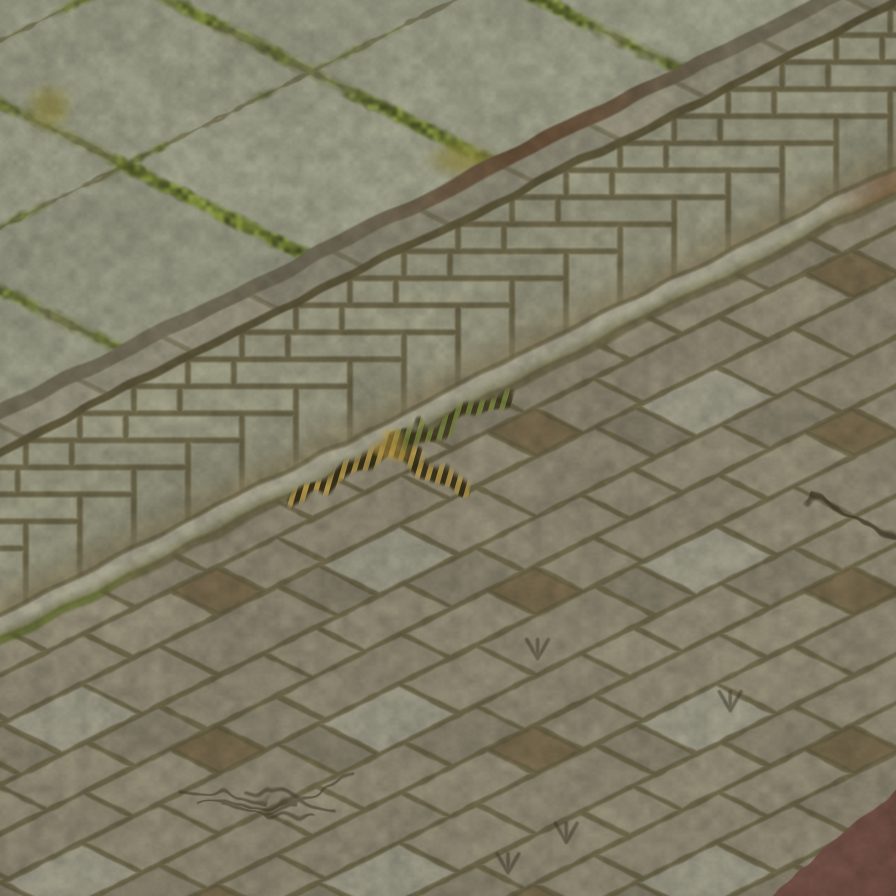
Give the GLSL for this texture, as a Shadertoy shader.

```glsl
#define SLAB_COLOR vec3(0.565, 0.57, 0.49)
#define BRICK_COLOR vec3(0.555, 0.55, 0.465)
#define COBBLE_COLOR vec3(0.51, 0.485, 0.41)
#define JOINT_COLOR vec3(0.36, 0.335, 0.23)
#define MOSS_COLOR vec3(0.34, 0.385, 0.15)
#define GOLD_COLOR vec3(0.67, 0.56, 0.26)
#define SLAB_SIZE 0.2083
#define BRICK_STEP 0.0603
#define TILE_SIZE 0.3542
#define GRAIN 0.26

float hash(vec2 p) {
    return fract(sin(dot(p, vec2(127.1, 311.7))) * 43758.5453);
}

float noise(vec2 p) {
    vec2 i = floor(p), f = fract(p);
    f *= f * (3.0 - 2.0 * f);
    return mix(mix(hash(i), hash(i + vec2(1, 0)), f.x),
               mix(hash(i + vec2(0, 1)), hash(i + 1.0), f.x), f.y);
}

float fbm(vec2 p) {
    float sum = 0.0, amp = 0.5;
    for (int i = 0; i < 4; i++) {
        sum += amp * noise(p);
        p = p * 2.1 + 17.3;
        amp *= 0.5;
    }
    return sum;
}

float stroke(float d, float width) {
    float aa = 1.0 / iResolution.y;
    return 1.0 - smoothstep(width * 0.4 - aa * 0.5, width + aa, abs(d));
}

float edge(float at, float v) {
    float aa = 1.0 / iResolution.y + 0.001;
    return smoothstep(at - aa, at + aa, v);
}

float gridDist(float v) { return abs(fract(v + 0.5) - 0.5); }

float segment(vec2 p, vec2 a, vec2 b) {
    vec2 ab = b - a;
    return length(p - a - ab * clamp(dot(p - a, ab) / dot(ab, ab), 0.0, 1.0));
}

// Square slabs with mossy gaps
vec3 slabs(vec2 p, vec2 iso) {
    vec2 g = (iso - vec2(0.1146, 0.254)) / SLAB_SIZE;
    vec2 d = vec2(gridDist(g.x), gridDist(g.y)) * SLAB_SIZE + (noise(p * 90.0) - 0.5) * 0.005;
    vec3 col = SLAB_COLOR * (0.96 + 0.07 * hash(floor(g)));
    float growth = smoothstep(0.3, 0.55, fbm(p * 13.0 + 3.0));
    col = mix(col, JOINT_COLOR, 0.6 * max(stroke(d.x, 0.005), stroke(d.y, 0.003)));
    float moss = max(stroke(d.x, 0.011) * (0.35 + 0.65 * growth), stroke(d.y, 0.007) * growth * 0.6);
    return mix(col, MOSS_COLOR * (0.7 + 0.8 * noise(p * 150.0)), moss * 0.85);
}

// Staircase of flat bricks above upright bricks
vec3 herringbone(vec2 p, float rise) {
    float c = (p.x - 0.3906) / BRICK_STEP, r = (0.401 - p.y) / BRICK_STEP * 2.0;
    float column = floor(c), row = floor(r), start = row - 1.15;
    float d = min(gridDist(c), (column - r) * 0.5), id = column;
    if (r >= column) {
        d = min(gridDist(r) * 0.5, min(row + 1.0 - c, abs(c - start)));
        if (c < start) d = min(d, gridDist(c));
        id = row + 40.0;
    }
    vec3 col = BRICK_COLOR * (0.95 + 0.1 * hash(vec2(id, 3)));
    float dirt = smoothstep(0.64, 0.69, rise);
    col = mix(col, vec3(0.47, 0.43, 0.32), dirt * 0.7);
    return mix(col, JOINT_COLOR, stroke(d * BRICK_STEP, 0.0042) * (0.85 - 0.5 * dirt));
}

// Three uneven courses, repeated with a half-tile shift
vec3 cobbles(vec2 p, vec2 iso) {
    float n = (iso.y - 0.8086) / TILE_SIZE * 2.0, f = fract(n);
    float course = step(0.382, f) + step(0.69, f);
    vec4 cuts = course < 0.5 ? vec4(0.026, 0.279, 0.408, 0.783)
              : course < 1.5 ? vec4(0.202, 0.478, 0.643, 0.974)
                             : vec4(0.092, 0.364, 0.757, 0.945);
    float t = fract(iso.x / TILE_SIZE + 0.5 * floor(n));
    float id = mod(dot(step(cuts, vec4(t)), vec4(1)), 4.0);
    vec4 ends = abs(fract(t - cuts + 0.5) - 0.5);
    float d = min(min(ends.x, ends.y), min(ends.z, ends.w));
    float side = min(min(f, 1.0 - f), min(abs(f - 0.382), abs(f - 0.69)));
    d = min(d, side * 0.5) * TILE_SIZE + (noise(p * 80.0) - 0.5) * 0.002;
    vec3 col = COBBLE_COLOR * (0.93 + 0.12 * hash(vec2(course * 7.0 + id, 5)));
    if (course < 0.5 && id == 1.0) col = vec3(0.57, 0.56, 0.49);
    if (course > 1.5 && id == 0.0) col = vec3(0.43, 0.38, 0.28);
    return mix(col, JOINT_COLOR, stroke(d, 0.0042) * 0.8);
}

// Striped weeds, cracks and grass
vec3 addDetails(vec3 col, vec2 p) {
    vec2 w = p + (vec2(noise(p * 60.0), noise(p * 60.0 + 9.0)) - 0.5) * 0.018;
    vec2 root = vec2(0.435, 0.5);
    float weed = min(segment(w, vec2(0.33, 0.555), root), segment(w, root, vec2(0.515, 0.542)));
    float green = stroke(segment(w, root, vec2(0.56, 0.443)), 0.011);
    float stripe = smoothstep(-0.4, 0.4, sin(p.x * 520.0 + p.y * 150.0));
    vec3 soil = vec3(0.18, 0.155, 0.075);
    col = mix(col, mix(soil, MOSS_COLOR * 1.25, stripe), green * 0.75);
    col = mix(col, mix(soil, GOLD_COLOR, stripe), stroke(weed, 0.012) * 0.9);
    col = mix(col, GOLD_COLOR, 0.6 * stroke(length(w - root), 0.022));
    float dark = stroke(segment(w, vec2(0.9, 0.553), vec2(1.0, 0.597)), 0.004);
    for (int i = 0; i < 5; i++) {
        float k = float(i);
        vec2 a = vec2(0.2 + 0.025 * k, 0.865 + 0.05 * hash(vec2(k, 1)));
        vec2 b = a + vec2(0.1, 0.09 * hash(vec2(k, 8)) - 0.045);
        dark = max(dark, 0.7 * stroke(segment(w, a, b), 0.0025));
    }
    vec2 tufts[4] = vec2[4](vec2(0.6, 0.735), vec2(0.815, 0.793), vec2(0.632, 0.94), vec2(0.567, 0.974));
    for (int i = 0; i < 12; i++) {
        vec2 a = tufts[i / 3], tip = a + vec2(float(i % 3 - 1) * 0.012, -0.021);
        dark = max(dark, 0.65 * stroke(segment(p, a, tip), 0.0025));
    }
    return mix(col, vec3(0.23, 0.21, 0.15), dark * 0.8);
}

void mainImage(out vec4 fragColor, in vec2 fragCoord) {
    vec2 p = fragCoord / iResolution.xy;
    p.y = 1.0 - p.y;
    vec2 iso = p.y + vec2(-0.5, 0.5) * p.x;
    float rise = iso.y + 0.006 * (noise(p * 28.0) - 0.5);
    vec3 col = slabs(p, iso);
    float moss = min(length((p - vec2(0.515, 0.178)) * vec2(0.7, 1.3)), length(p - vec2(0.055, 0.12)));
    col = mix(col, vec3(0.52, 0.49, 0.23), 0.7 - 0.7 * smoothstep(0.005, 0.035, moss));
    // Upper kerb
    float rust = 1.0 - smoothstep(0.0, 0.25, abs(p.x - 0.6));
    col = mix(col, mix(vec3(0.41, 0.39, 0.32), vec3(0.37, 0.29, 0.21), rust), edge(0.452, rise));
    float block = iso.x / 0.095;
    vec3 kerb = vec3(0.52, 0.505, 0.435) * (0.94 + 0.13 * hash(vec2(floor(block), 2)));
    kerb = mix(kerb, JOINT_COLOR, 0.5 * stroke(gridDist(block) * 0.095, 0.004));
    col = mix(col, kerb, edge(0.47, rise));
    col = mix(col, JOINT_COLOR * 0.93, edge(0.498, rise));
    col = mix(col, herringbone(p, rise), edge(0.508, rise));
    // Lower kerb and paving
    vec3 rail = mix(vec3(0.61, 0.6, 0.52), vec3(0.46, 0.45, 0.33), smoothstep(0.697, 0.717, rise));
    rail = mix(rail, vec3(0.46, 0.34, 0.23), smoothstep(0.91, 1.0, p.x) * 0.7);
    col = mix(col, rail, edge(0.687, rise));
    col = mix(col, cobbles(p, iso), edge(0.716, rise));
    col = mix(col, JOINT_COLOR, 0.6 * stroke(rise - 0.686, 0.004));
    vec3 seam = mix(MOSS_COLOR, JOINT_COLOR, smoothstep(0.08, 0.2, p.x));
    col = mix(col, seam, 0.7 * stroke(rise - 0.717, 0.007));
    // Red corner
    col = mix(col, vec3(0.41, 0.29, 0.25), edge(2.08, p.x + 1.217 * p.y + 0.01 * noise(p * 50.0)));
    col = addDetails(col, p);
    // Weathering
    col *= 1.0 + GRAIN * (fbm(p * 75.0) - 0.47) + 0.1 * (fbm(p * 9.0) - 0.5);
    fragColor = vec4(col, 1.0);
}
```
